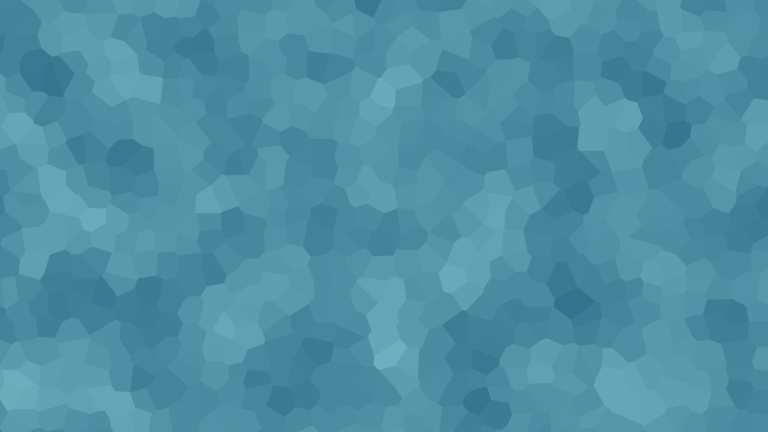
This background is drawn by a Shadertoy shader. Its source:

```glsl
#define CELL_ROWS   19.5   // mosaic cells per canvas height
#define JITTER      0.92   // irregularity of the cells, 0 to 1
#define CLOUD_SCALE 5.0    // cloud patches per canvas height
#define OCTAVES     3
#define ROUGHNESS   0.5    // amplitude ratio between octaves
#define CONTRAST    0.83
#define DEEP_BLUE   vec3(0.210, 0.458, 0.555)
#define PALE_TEAL   vec3(0.410, 0.666, 0.728)

// Integer hash: two uniform values in 0..1 per lattice point
vec2 hash2(vec2 p) {
    uvec2 v = uvec2(ivec2(p) + 4096) * 1664525u + 1013904223u;
    v.x += v.y * 1664525u;
    v.y += v.x * 1664525u;
    v ^= v >> 16u;
    v.x += v.y * 1664525u;
    v.y += v.x * 1664525u;
    v ^= v >> 16u;
    return vec2(v & 0xffffu) / 65535.0;
}

// Unit gradient at a lattice point, projected on the offset
float cornerRamp(vec2 corner, vec2 offset) {
    float angle = 6.28319 * hash2(corner + 700.0).x;
    return dot(vec2(cos(angle), sin(angle)), offset);
}

float gradientNoise(vec2 p) {
    vec2 i = floor(p), f = p - i;
    vec2 u = f * f * f * (f * (f * 6.0 - 15.0) + 10.0);
    vec2 e = vec2(1.0, 0.0);
    return mix(mix(cornerRamp(i, f), cornerRamp(i + e, f - e), u.x),
               mix(cornerRamp(i + e.yx, f - e.yx), cornerRamp(i + 1.0, f - 1.0), u.x), u.y);
}

// Octaves are rotated so that their lattices do not line up
float clouds(vec2 p) {
    const mat2 turnAndDouble = mat2(1.6, 1.2, -1.2, 1.6);
    float sum = 0.0, amplitude = 1.0;
    for (int i = 0; i < OCTAVES; i++) {
        sum += amplitude * gradientNoise(p);
        p = turnAndDouble * p + 17.3;
        amplitude *= ROUGHNESS;
    }
    return sum;
}

// Flat colour of a cell, taken from the clouds at its site
vec3 cellColor(vec2 site) {
    float tone = 0.5 + CONTRAST * clouds(site * CLOUD_SCALE / CELL_ROWS);
    return mix(DEEP_BLUE, PALE_TEAL, tone);
}

void mainImage(out vec4 fragColor, in vec2 fragCoord) {
    vec2 p = fragCoord / iResolution.y * CELL_ROWS;
    float pixel = CELL_ROWS / iResolution.y;

    // Find the two nearest sites
    vec2 home = floor(p), nearest = p, second = p;
    float d1 = 1e5, d2 = 1e5;
    for (int y = -2; y <= 2; y++) {
        for (int x = -2; x <= 2; x++) {
            vec2 cell = home + vec2(x, y);
            vec2 site = cell + 0.5 + JITTER * (hash2(cell) - 0.5);
            float d = dot(site - p, site - p);
            if (d < d1) {
                d2 = d1; second = nearest;
                d1 = d;  nearest = site;
            } else if (d < d2) {
                d2 = d;  second = site;
            }
        }
    }

    // Blend across the shared border over about one pixel
    float border = 0.5 * (d2 - d1) / max(distance(nearest, second), 1e-4);
    float coverage = smoothstep(-0.8 * pixel, 0.8 * pixel, border);
    fragColor = vec4(mix(cellColor(second), cellColor(nearest), coverage), 1.0);
}
```
